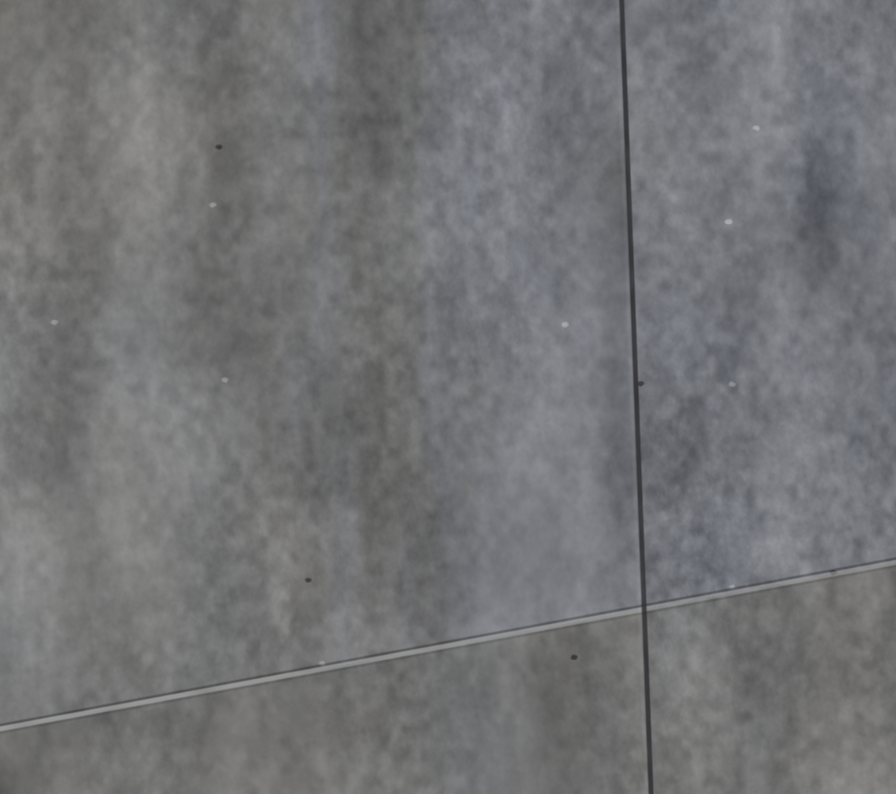
This texture is drawn by a Shadertoy shader. Its source:

```glsl
const vec3 STONE = vec3(0.452, 0.455, 0.460);
const vec3 GROUT_DARK = vec3(0.19, 0.19, 0.20);
const vec3 GROUT_LIGHT = vec3(0.61, 0.61, 0.61);
const vec3 COOL_TINT = vec3(-0.006, -0.002, 0.014);
const vec3 WARM_TINT = vec3(0.008, 0.002, -0.010);

// Joints: offset and slope, in units of the canvas height
const vec2 UPRIGHT_JOINT = vec2(0.820, -0.037);
const vec2 LEVEL_JOINT = vec2(0.082, 0.186);
const float UPRIGHT_HALF_WIDTH = 0.0030;
const float LEVEL_HALF_WIDTH = 0.0030;

const float STREAK_STRENGTH = 0.15;
const float MOTTLE_STRENGTH = 0.16;
const float GRAIN_STRENGTH = 0.19;
const float SPECK_CELLS = 9.0;
const float SPECK_CHANCE = 0.10;

// Broad stains: x, y, half width, brightness
const int STAIN_COUNT = 7;
const vec4 STAINS[STAIN_COUNT] = vec4[](
    vec4(0.10, 0.75, 0.050, -0.035), vec4(0.20, 0.85, 0.060, 0.025),
    vec4(0.41, 0.52, 0.050, -0.035), vec4(0.74, 0.50, 0.022, 0.050),
    vec4(0.90, 0.80, 0.060, 0.030), vec4(1.03, 0.72, 0.030, -0.055),
    vec4(0.06, 0.33, 0.045, 0.025));

float hash(vec2 p) {
    vec3 q = fract(p.xyx * 0.1031);
    q += dot(q, q.yzx + 33.33);
    return fract((q.x + q.y) * q.z);
}

float noise(vec2 p) {
    vec2 i = floor(p), f = fract(p);
    f = f * f * (3.0 - 2.0 * f);
    return mix(mix(hash(i), hash(i + vec2(1, 0)), f.x),
               mix(hash(i + vec2(0, 1)), hash(i + vec2(1, 1)), f.x), f.y);
}

// Fractal noise centred on zero
float fbm(vec2 p) {
    float sum = 0.0, amplitude = 0.5;
    for (int i = 0; i < 4; i++) {
        sum += amplitude * (noise(p) - 0.5);
        p = mat2(1.6, 1.2, -1.2, 1.6) * p + 17.3;
        amplitude *= 0.5;
    }
    return sum;
}

// Octaves kept upright so that the streaks do not turn
float streakNoise(vec2 p) {
    return 0.5 * (noise(p) - 0.5) + 0.3 * (noise(p * 2.3 + 31.0) - 0.5)
         + 0.2 * (noise(p * 4.7 + 67.0) - 0.5);
}

float band(float d, float halfWidth, float blur) {
    return 1.0 - smoothstep(halfWidth - blur, halfWidth + blur, abs(d));
}

// Sparse pits and pale flecks, one per chosen cell
float specks(vec2 p) {
    vec2 cell = floor(p * SPECK_CELLS);
    float pick = hash(cell + 71.0);
    vec2 centre = 0.25 + 0.5 * vec2(hash(cell + 5.0), hash(cell + 19.0));
    vec2 offset = (fract(p * SPECK_CELLS) - centre) / SPECK_CELLS;
    float ragged = length(offset * vec2(1.0, 1.3)) + 0.004 * fbm(p * 200.0);
    float shape = 1.0 - smoothstep(0.002, 0.006, ragged);
    return shape * step(pick, SPECK_CHANCE) * (pick < 0.5 * SPECK_CHANCE ? -0.18 : 0.14);
}

vec3 stone(vec2 p, vec2 tile) {
    vec2 q = p + tile * vec2(7.3, 11.7) + 20.0;
    q.x += 0.03 * p.y + 0.02 * (noise(q * 4.0) - 0.5);

    float streak = streakNoise(q * vec2(10.0, 1.5));
    float mottle = fbm(q * vec2(11.0, 7.0));
    float grain = fbm(q * vec2(75.0, 62.0));
    float roughness = 0.45 + 0.55 * noise(q * vec2(6.0, 3.0)) + 0.25 * tile.x;
    float shade = STREAK_STRENGTH * streak + MOTTLE_STRENGTH * mottle
                + GRAIN_STRENGTH * roughness * grain;

    // Long soft stains on the upper row
    for (int i = 0; i < STAIN_COUNT; i++) {
        vec2 d = (p - STAINS[i].xy) / vec2(STAINS[i].z, 0.24);
        d.x += 1.2 * fbm(q * vec2(9.0, 5.0));
        shade += STAINS[i].w * exp(-dot(d, d)) * tile.y;
    }
    shade += 0.010 * tile.x - 0.022 * (1.0 - tile.y) + specks(p);

    float coolness = smoothstep(0.35, 0.75, p.x + 0.8 * streak) * tile.y;
    vec3 tint = mix(WARM_TINT * 0.6, COOL_TINT, coolness);
    tint += WARM_TINT * 2.0 * fbm(q * vec2(8.0, 4.0) + 43.0);
    return STONE + shade + tint;
}

void mainImage(out vec4 fragColor, in vec2 fragCoord) {
    vec2 p = fragCoord / iResolution.y;
    float blur = max(0.0016, 1.0 / iResolution.y);

    // Signed distances to the two joints
    float across = p.x - UPRIGHT_JOINT.x - UPRIGHT_JOINT.y * p.y;
    float above = p.y - LEVEL_JOINT.x - LEVEL_JOINT.y * p.x;
    vec3 color = stone(p, step(0.0, vec2(across, above)));

    // Pale level joint with shaded lips
    float wear = 0.80 + 0.35 * (noise(p * vec2(35.0, 9.0)) - 0.5) - 0.22 * p.x;
    color *= 1.0 - 0.28 * band(above - 0.0045, 0.0018, blur);
    color *= 1.0 - 0.12 * band(above + 0.0050, 0.0015, blur);
    color = mix(color, GROUT_LIGHT, wear * band(above, LEVEL_HALF_WIDTH, blur));

    // Dark upright joint with a faint lit edge
    color += 0.03 * band(across + 0.006, 0.002, blur * 1.5);
    float depth = 0.85 + 0.2 * (noise(p * vec2(9.0, 40.0)) - 0.5);
    color = mix(color, GROUT_DARK, depth * band(across, UPRIGHT_HALF_WIDTH, blur));

    fragColor = vec4(clamp(color, 0.0, 1.0), 1.0);
}
```
